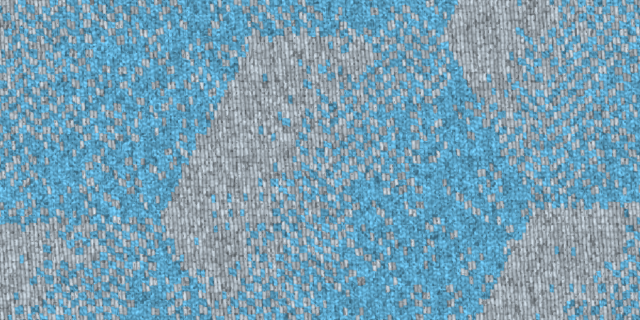
A Shadertoy shader for this texture:

```glsl
float hash(vec2 p) {
    return fract(sin(dot(p, vec2(127.1, 311.7))) * 43758.5453);
}

float valueNoise(vec2 p) {
    vec2 i = floor(p), f = fract(p);
    f = f * f * (3.0 - 2.0 * f);
    return mix(mix(hash(i), hash(i + vec2(1, 0)), f.x),
               mix(hash(i + vec2(0, 1)), hash(i + vec2(1, 1)), f.x), f.y);
}

// Offset from the centre of the nearest flat-topped hexagon
vec2 hexOffset(vec2 p) {
    vec2 q = p - vec2(1.086, 0.307 + 0.0266 * p.x);
    q.y *= 0.926;
    vec2 period = vec2(1.763, 1.018);
    vec2 a = mod(q + 0.5 * period, period) - 0.5 * period;
    vec2 b = mod(q, period) - 0.5 * period;
    return dot(a, a) < dot(b, b) ? a : b;
}

// Share of grey yarn, fading away from the upper left side of each hexagon
float greyShare(vec2 p) {
    float depth = dot(hexOffset(p), vec2(0.866, -0.5)) + 0.509;
    return 1.03 - 0.78 * smoothstep(-0.05, 0.72, depth);
}

// Colour of one stitch; local runs from 0 to 1 across the stitch
vec3 stitchColor(vec2 cell, vec2 local, float share) {
    // Pairs of threads alternate like a checkerboard
    vec2 block = vec2(floor(cell.x / 2.0), cell.y);
    float checker = mod(block.x + block.y, 2.0);
    float threshold = 0.42 * checker + 0.3 * hash(block + 71.0) + 0.28 * hash(cell);
    float greyAmount = mix(0.07, 0.94, step(threshold, share));
    float tone = 0.88 + 0.24 * hash(cell + 37.0);

    // Upright grey floats with rounded sides and soft ends
    float across = sin(3.14159 * local.x);
    float ends = smoothstep(0.0, 0.25, local.y) * smoothstep(1.0, 0.75, local.y);
    vec3 grey = vec3(0.675, 0.70, 0.725) * (0.72 + 0.34 * across) * mix(0.9, 1.0, ends);

    // Short blue stitches slanting in alternate directions
    float slant = 0.8 * checker - 0.4;
    float ridge = 0.5 + 0.5 * cos(6.28318 * (1.5 * local.y + slant * local.x + hash(cell + 5.0)));
    vec3 blue = mix(vec3(0.22, 0.46, 0.58), vec3(0.39, 0.71, 0.87),
                    0.2 + 0.5 * ridge + 0.3 * across);
    return mix(blue, grey, greyAmount) * tone;
}

vec3 weave(vec2 p) {
    vec2 size = vec2(0.0125, 0.0235);
    vec2 w = vec2(p.x + 0.07 * p.y, p.y) / size;
    // Each thread slips a little along its length
    float slip = 0.45 * hash(vec2(floor(w.x), 3.0));
    w.y += slip;
    vec2 cell = floor(w);
    vec2 centre = (cell + vec2(0.5, 0.5 - slip)) * size;
    centre.x -= 0.07 * centre.y;
    return stitchColor(cell, w - cell, greyShare(centre));
}

void mainImage(out vec4 fragColor, in vec2 fragCoord) {
    vec2 uv = fragCoord / iResolution.y;
    // Uneven yarn wanders slightly
    vec2 wander = vec2(valueNoise(uv * 45.0), valueNoise(uv * 45.0 + 50.0)) - 0.5;

    // Average nine samples over a small patch of canvas to soften the yarn
    vec3 color = vec3(0.0);
    for (int i = 0; i < 9; i++) {
        vec2 jitter = vec2(i % 3 - 1, i / 3 - 1) * 0.0014;
        color += weave(uv + jitter + wander * vec2(0.003, 0.008)) / 9.0;
    }

    // Fibre grain and small shadowed gaps
    color *= 0.9 + 0.2 * valueNoise(uv * vec2(190.0, 150.0));
    color *= 1.0 - 0.24 * smoothstep(0.6, 0.9, valueNoise(uv * vec2(150.0, 110.0) + 11.0));
    fragColor = vec4(color * 1.03, 1.0);
}
```
